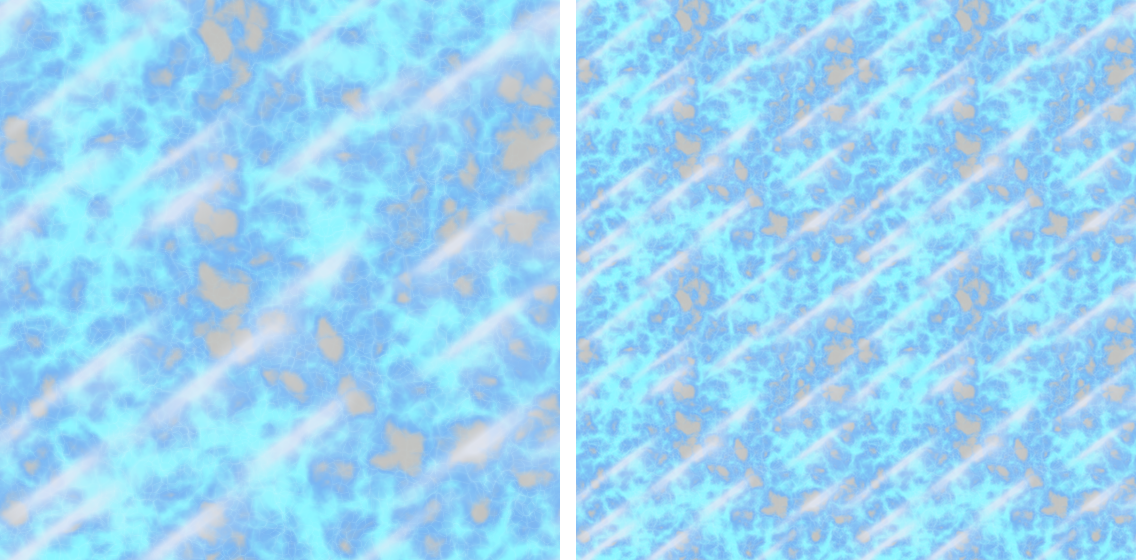
Left, the tile; right, the same tile 2 across and 2 down.
A Shadertoy shader for this texture:

```glsl
const vec3 CYAN = vec3(0.55, 0.96, 1.00);
const vec3 BLUE = vec3(0.47, 0.71, 0.95);
const vec3 STONE = vec3(0.76, 0.76, 0.75);
const vec3 FOAM = vec3(0.80, 0.98, 1.00);
const vec3 VEIL = vec3(0.90, 0.92, 0.97);
const float BIG_CELLS = 9.0;
const float SMALL_CELLS = 20.0;
const float CLOUDS = 5.0;
const float WEB_CELLS = 18.0;
const float WEB_STRENGTH = 0.42;
const float WARP = 0.030;
const float FINE_WARP = 0.012;
const int STREAKS = 17;
const vec2 STREAK_DIR = vec2(0.8, 0.6);
const float STREAK_WIDTH = 0.017;
const float HAZE_WIDTH = 0.050;

vec2 hash2(vec2 p) {
    vec3 q = fract(p.xyx * vec3(0.1031, 0.1030, 0.0973));
    q += dot(q, q.yzx + 33.33);
    return fract((q.xx + q.yz) * q.zy);
}

// Smooth value noise, wrapping after n cells
float noise(vec2 uv, float n, float seed) {
    vec2 p = uv * n, i = floor(p), f = fract(p);
    f = f * f * (3.0 - 2.0 * f);
    vec2 e = vec2(0.0, 1.0);
    float a = hash2(mod(i, n) + seed).x;
    float b = hash2(mod(i + e.yx, n) + seed).x;
    float c = hash2(mod(i + e.xy, n) + seed).x;
    float d = hash2(mod(i + e.yy, n) + seed).x;
    return mix(mix(a, b, f.x), mix(c, d, f.x), f.y);
}

float fbm(vec2 uv, float n, float seed) {
    float sum = 0.0, amp = 0.53;
    for (int k = 0; k < 4; k++) {
        sum += amp * noise(uv, n, seed);
        n *= 2.0;
        amp *= 0.5;
        seed += 17.0;
    }
    return sum;
}

// Wrapping cellular noise: 0 on cell borders, larger inside
float cellDepth(vec2 uv, float n, float seed) {
    vec2 p = uv * n, i = floor(p), f = fract(p);
    float near1 = 8.0, near2 = 8.0;
    for (int y = -1; y <= 1; y++)
    for (int x = -1; x <= 1; x++) {
        vec2 o = vec2(x, y);
        float d = length(o + 0.1 + 0.8 * hash2(mod(i + o, n) + seed) - f);
        near2 = min(near2, max(near1, d));
        near1 = min(near1, d);
    }
    return near2 - near1;
}

// Soft bright threads in three sizes
float web(vec2 uv) {
    float sum = 0.0, n = WEB_CELLS, amp = 0.5;
    for (int k = 0; k < 3; k++) {
        float patchy = smoothstep(0.1, 0.8, noise(uv, n / 2.0, 70.0 + n));
        sum += amp * patchy * exp(-8.0 * cellDepth(uv, n, 40.0 + n));
        n *= 2.0;
        amp *= 0.9;
    }
    return sum;
}

// Slanted streaks: crisp upper edge, haze trailing below
float streaks(vec2 uv, float cloud) {
    float clear = 1.0;
    vec2 normal = vec2(-STREAK_DIR.y, STREAK_DIR.x);
    for (int k = 0; k < STREAKS; k++) {
        vec2 rnd = hash2(vec2(k, 91.0));
        vec2 centre = fract(float(k) * vec2(0.7549, 0.5698) + 0.1 * rnd);
        vec2 d = uv - centre;
        d -= round(d);
        float along = abs(dot(d, STREAK_DIR)) / mix(0.16, 0.32, rnd.x);
        float across = dot(d, normal);
        float core = exp(-pow(across / (STREAK_WIDTH * mix(0.7, 1.3, rnd.y)), 2.0));
        float haze = smoothstep(0.015, -0.015, across) * exp(min(across, 0.0) / HAZE_WIDTH);
        float body = 0.50 * core + 0.75 * haze * smoothstep(0.3, 0.7, cloud);
        clear *= 1.0 - min(body, 0.8) * smoothstep(1.0, 0.15, along);
    }
    return 1.0 - clear;
}

void mainImage(out vec4 fragColor, in vec2 fragCoord) {
    vec2 uv = fragCoord / iResolution.xy;

    // Domain warp
    vec2 bend = vec2(fbm(uv, 7.0, 3.0), fbm(uv, 7.0, 211.0)) - 0.5;
    vec2 ripple = vec2(fbm(uv, 24.0, 121.0), fbm(uv, 24.0, 157.0)) - 0.5;
    vec2 warped = uv + WARP * 2.0 * bend + FINE_WARP * 2.0 * ripple;

    // Water depth: cyan borders, blue slopes, stone cores
    float cloud = fbm(uv + WARP * bend, CLOUDS, 301.0);
    float depth = 0.50 * cellDepth(warped, BIG_CELLS, 11.0)
                + 0.28 * cellDepth(warped, SMALL_CELLS, 29.0)
                + 0.85 * (cloud - 0.5)
                + 0.35 * (fbm(uv, 36.0, 401.0) - 0.5);
    float stone = smoothstep(0.32, 0.60, depth);
    vec3 color = mix(CYAN, BLUE, smoothstep(-0.08, 0.36, depth));
    color = mix(color, STONE, stone);

    // Threads, then streaks on top
    float threads = web(uv + FINE_WARP * (bend + 2.0 * ripple));
    color = mix(color, FOAM, min(WEB_STRENGTH * threads * (1.0 - 0.75 * stone), 0.7));
    color = mix(color, VEIL, streaks(uv + 0.012 * bend, fbm(uv, 9.0, 503.0)));

    fragColor = vec4(color, 1.0);
}
```
